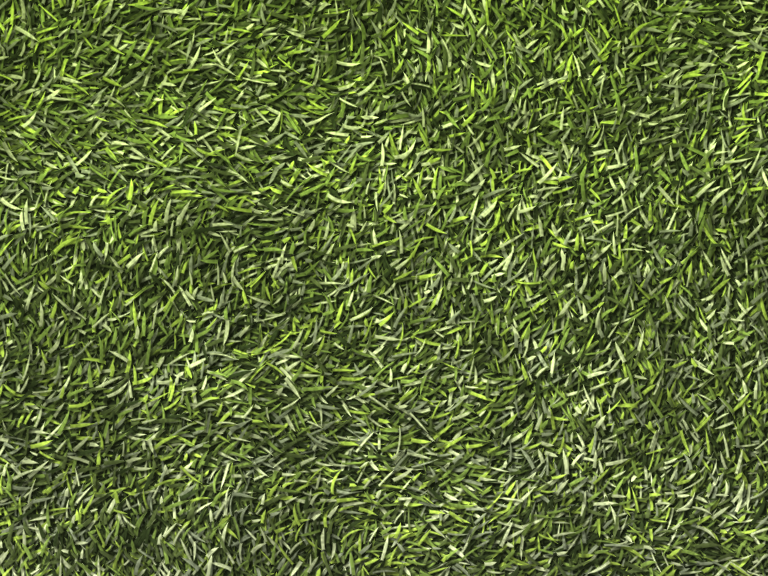
This texture is drawn by a Shadertoy shader. Its source:

```glsl
// Dense sunlit lawn seen from above: short overlapping grass blades with crisp shadows.

const int   LAYERS        = 15;
const float CELL_TOP      = 0.031;  // cell size of the top layer, in canvas heights
const float CELL_LOW      = 0.025;  // cell size of the lowest layer
const float SCATTER       = 0.48;   // blade placement range, in cells
const vec2  HALF_LENGTH   = vec2(0.20, 0.78);    // range, in cells
const vec2  HALF_WIDTH    = vec2(0.050, 0.115);  // range, in cells
const float BEND          = 0.24;
const vec2  SHADOW_OFFSET = vec2(0.09, -0.11);   // in cells
const float SHADOW_DEPTH  = 0.42;
const float SHADOW_BLUR   = 0.05;
const float EDGE_SOFTNESS = 0.0010; // in canvas heights
const float LEAN          = 0.75;   // mean blade direction, radians
const float LEAN_SWAY     = 2.2;    // slow drift of the direction
const float LEAN_SPREAD   = 2.0;    // scatter between neighbours
const float STRAY_SHARE   = 0.25;   // blades lying in any direction
const float FLOW_SCALE    = 4.0;
const float CLUMP_SCALE   = 8.0;
const float CLUMP_TONE    = 0.32;
const float TUFT_SCALE    = 24.0;
const float TUFT_TONE     = 0.40;
const float GRAIN         = 0.3;
const float HIDDEN        = 0.03;   // remaining visibility that ends the layers

const vec3 SOIL      = vec3(0.13, 0.16, 0.09);
const vec3 DARK      = vec3(0.16, 0.20, 0.10);
const vec3 OLIVE     = vec3(0.30, 0.35, 0.18);
const vec3 GREEN     = vec3(0.45, 0.55, 0.23);
const vec3 GREY      = vec3(0.51, 0.55, 0.41);
const vec3 BRIGHT    = vec3(0.64, 0.76, 0.27);
const vec3 PALE      = vec3(0.75, 0.80, 0.56);
const vec3 SKY_GLOW  = vec3(0.056, 0.072, 0.032); // light scattered into the shadows
const vec3 LOW_TINT  = vec3(1.02, 0.99, 1.10);    // greyer at the bottom
const vec3 HIGH_TINT = vec3(0.98, 1.01, 0.88);    // lusher at the top

// Integer hash giving three values from 0 to 1
vec3 hash3(ivec3 key) {
    uvec3 v = uvec3(key + 4096) * 1664525u + 1013904223u;
    v.x += v.y * v.z;
    v.y += v.z * v.x;
    v.z += v.x * v.y;
    v ^= v >> 16u;
    v.x += v.y * v.z;
    v.y += v.z * v.x;
    v.z += v.x * v.y;
    return vec3(v >> 8u) / 16777216.0;
}

// Smooth noise from -0.5 to 0.5
float valueNoise(vec2 p, int seed) {
    ivec2 i = ivec2(floor(p));
    vec2 f = fract(p);
    f = f * f * (3.0 - 2.0 * f);
    float a = hash3(ivec3(i, seed)).x;
    float b = hash3(ivec3(i + ivec2(1, 0), seed)).x;
    float c = hash3(ivec3(i + ivec2(0, 1), seed)).x;
    float d = hash3(ivec3(i + ivec2(1, 1), seed)).x;
    return mix(mix(a, b, f.x), mix(c, d, f.x), f.y) - 0.5;
}

// Distance to a bent blade along x, blunt at the root and tapered at the tip
float bladeDistance(vec2 p, vec2 halfSize, float bend) {
    float along = p.x / halfSize.x;
    float tip = max(along, 0.0);
    float y = p.y - bend * halfSize.x * (along * along - 0.3);
    return max(abs(y) - halfSize.y * (1.0 - tip * tip), abs(p.x) - halfSize.x);
}

// Blade tones from shaded to sunlit, stepped at their running shares
vec3 pickTone(float pick) {
    vec3 tone = mix(DARK, OLIVE, step(0.17, pick));
    tone = mix(tone, GREEN, step(0.35, pick));
    tone = mix(tone, GREY, step(0.58, pick));
    tone = mix(tone, BRIGHT, step(0.71, pick));
    return mix(tone, PALE, step(0.86, pick));
}

void mainImage(out vec4 fragColor, in vec2 fragCoord) {
    vec2 uv = fragCoord / iResolution.y;
    float lean = LEAN + 0.35 * uv.y * uv.y
               + LEAN_SWAY * valueNoise(uv * FLOW_SCALE, 301);
    vec3 color = vec3(0.0);
    float visible = 1.0;  // share not yet covered by blades
    float light = 1.0;    // sunlight left by the shadows above

    // Layers run from the top down and stop once the ground is hidden
    for (int layer = 0; layer < LAYERS && visible > HIDDEN; layer++) {
        float depth = float(layer) / float(LAYERS - 1);
        float cell = mix(CELL_TOP, CELL_LOW, depth);
        float blur = (1.0 / iResolution.y + EDGE_SOFTNESS) / cell;
        vec2 q = uv / cell + fract(float(layer) * vec2(0.618, 0.755)) * 7.0;
        ivec2 corner = ivec2(floor(q - 0.5));

        // Only the four nearest cells can reach this point
        for (int k = 0; k < 4; k++) {
            ivec2 id = corner + ivec2(k & 1, k >> 1);
            vec3 place = hash3(ivec3(id, layer));
            vec2 offset = q - vec2(id) - 0.5 - SCATTER * (place.xy - 0.5);
            if (dot(offset, offset) > 0.85) continue;

            // Direction, size and tone of the blade
            vec3 form = fract(place * 157.0);
            vec3 detail = fract(place * 2311.0);
            float angle = lean + LEAN_SPREAD * (place.z - 0.5);
            if (detail.x < STRAY_SHARE) angle = 6.2832 * place.z;
            vec2 dir = vec2(cos(angle), sin(angle));
            mat2 toBlade = mat2(dir.x, -dir.y, dir.y, dir.x);
            vec2 p = toBlade * offset;
            vec2 size = vec2(mix(HALF_LENGTH.x, HALF_LENGTH.y, form.y),
                             mix(HALF_WIDTH.x, HALF_WIDTH.y, detail.y));
            float bend = BEND * (form.z - 0.5);

            float cover = clamp(0.5 - bladeDistance(p, size, bend) / blur, 0.0, 1.0);
            if (cover > 0.0) {
                vec3 tone = pickTone(form.x - 0.3 * (depth - 0.35));
                tone *= mix(0.84, 1.16, detail.z) + 0.12 * p.x / size.x
                      + 0.10 * clamp(p.y / size.y, -1.0, 1.0);
                color += visible * light * cover * tone;
                visible *= 1.0 - cover;
            }
            float shade = bladeDistance(p - toBlade * SHADOW_OFFSET, size, bend);
            light *= 1.0 - SHADOW_DEPTH
                   * (1.0 - smoothstep(-SHADOW_BLUR, SHADOW_BLUR + blur, shade));
        }
    }
    color += visible * light * SOIL;

    // Clumps, tufts and fine mottling of the leaf surfaces
    color *= 1.0 + CLUMP_TONE * valueNoise(uv * CLUMP_SCALE, 302)
                 + TUFT_TONE * valueNoise(uv * TUFT_SCALE, 304);
    color *= 1.0 + GRAIN * valueNoise(uv * 240.0, 303);
    color = (color + SKY_GLOW) * mix(LOW_TINT, HIGH_TINT, uv.y);
    fragColor = vec4(clamp(color, 0.0, 1.0), 1.0);
}
```
